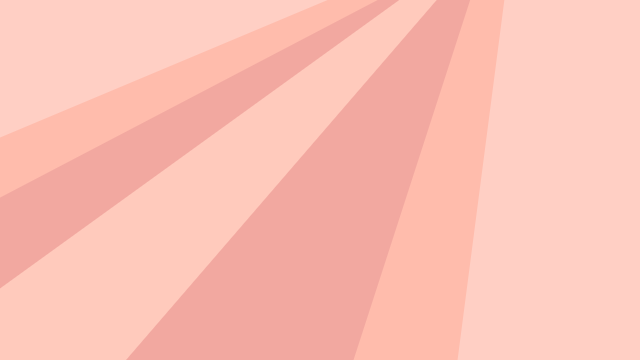
Reproduce this background procedurally as a Shadertoy shader.

```glsl
// Flat pastel sunbeams fanning down and left from beyond the top edge.
// Each slanted border is a signed distance to a line; crossing one from
// left to right switches to the next band colour.

const vec3 BLUSH = vec3(1.000, 0.812, 0.769);
const vec3 PEACH = vec3(1.000, 0.737, 0.675);
const vec3 ROSE  = vec3(0.949, 0.659, 0.627);
const vec3 CREAM = vec3(1.000, 0.792, 0.737);

const int BORDER_COUNT = 6;

// Per border: x where it meets the top, and leftward shift per unit of depth,
// both in canvas heights.
const vec2 BORDERS[BORDER_COUNT] = vec2[](
    vec2(0.910, 2.382), vec2(1.049, 1.911), vec2(1.109, 1.384),
    vec2(1.213, 0.863), vec2(1.306, 0.324), vec2(1.401, 0.130));

// Colour on the right side of each border.
const vec3 BAND_COLORS[BORDER_COUNT] = vec3[](
    PEACH, ROSE, CREAM, ROSE, PEACH, BLUSH);

// Signed distance to a slanted border, positive on its right side.
float borderDistance(vec2 point, vec2 border) {
    float offset = point.x - border.x + border.y * point.y;
    return offset / length(vec2(1.0, border.y));
}

void mainImage(out vec4 fragColor, in vec2 fragCoord) {
    // Canvas heights, with depth measured down from the top; x keeps 16:9 framing
    vec2 uv = fragCoord / iResolution.xy;
    vec2 point = vec2(uv.x * 16.0 / 9.0, 1.0 - uv.y);
    float pixel = 1.0 / iResolution.y;

    // Layer the bands from left to right with smooth edges
    vec3 color = BLUSH;
    for (int i = 0; i < BORDER_COUNT; i++) {
        float coverage = clamp(borderDistance(point, BORDERS[i]) / pixel + 0.5, 0.0, 1.0);
        color = mix(color, BAND_COLORS[i], coverage);
    }
    fragColor = vec4(color, 1.0);
}
```
